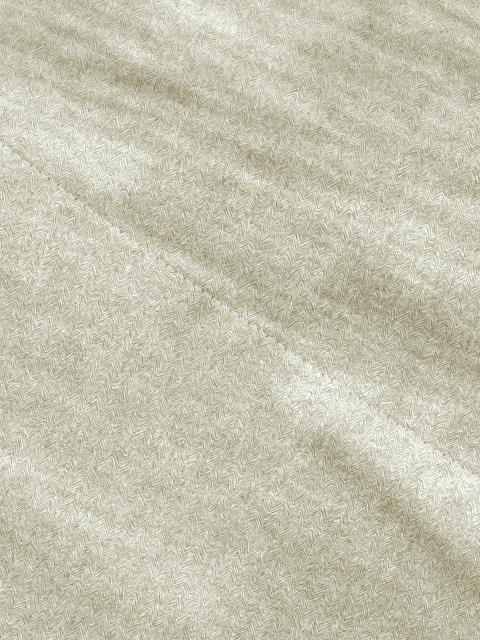
Give the GLSL for this texture, as a WebGL 2 fragment shader.

```glsl
#version 300 es
precision highp float;

uniform vec2 u_resolution;
out vec4 outColor;

const vec3 SHADE_COLOR = vec3(0.60, 0.575, 0.455);
const vec3 LIGHT_COLOR = vec3(0.92, 0.925, 0.885);
const float BASE_TONE = 0.55;
const float GRAIN_ANGLE = -0.42;      // direction of the cloth, radians
const float CHEVRON_WIDTH = 0.030;
const float THREAD_PITCH = 0.0056;
const float WEAVE_CONTRAST = 0.19;
const float SLUB_CONTRAST = 0.62;
const float FOLD_CONTRAST = 1.3;
const float WRINKLE_CONTRAST = 0.30;
const float NAP_CONTRAST = 0.20;
const float STITCH_PITCH = 0.0175;
const float STITCH_RADIUS = 0.0019;

vec2 hashGradient(vec2 cell) {
  vec2 h = vec2(dot(cell, vec2(127.1, 311.7)), dot(cell, vec2(269.5, 183.3)));
  return fract(sin(h) * 43758.5) * 2.0 - 1.0;
}

float gradientNoise(vec2 p) {
  vec2 i = floor(p), f = p - i;
  vec2 w = f * f * f * (f * (f * 6.0 - 15.0) + 10.0);
  vec2 e = vec2(0.0, 1.0);
  float low = mix(dot(hashGradient(i), f), dot(hashGradient(i + e.yx), f - e.yx), w.x);
  float high = mix(dot(hashGradient(i + e.xy), f - e.xy), dot(hashGradient(i + 1.0), f - 1.0), w.x);
  return mix(low, high, w.y);
}

float segmentDistance(vec2 p, vec2 a, vec2 b) {
  vec2 ab = b - a;
  return length(p - a - ab * clamp(dot(p - a, ab) / dot(ab, ab), 0.0, 1.0));
}

// Soft ridge or hollow, strongest along the segment ab
float fold(vec2 p, vec2 a, vec2 b, float width) {
  float d = segmentDistance(p, a, b) / width;
  return exp(-d * d);
}

float seamHeight(float x) {
  return 0.776 - 0.70 * x - 0.010 * sin(4.19 * x);
}

float foldTone(vec2 p) {
  float t = 0.0;
  // Upper cloth
  t += 0.20 * fold(p, vec2(0.00, 0.84), vec2(0.20, 0.74), 0.045);
  t -= 0.13 * fold(p, vec2(0.00, 0.945), vec2(0.28, 0.85), 0.020);
  t -= 0.08 * fold(p, vec2(0.00, 0.895), vec2(0.25, 0.81), 0.010);
  t -= 0.12 * fold(p, vec2(0.28, 0.85), vec2(0.60, 0.68), 0.024);
  t += 0.13 * fold(p, vec2(0.28, 1.00), vec2(0.42, 0.93), 0.060);
  t -= 0.15 * fold(p, vec2(0.57, 0.96), vec2(0.78, 0.87), 0.022);
  t += 0.13 * fold(p, vec2(0.50, 0.70), vec2(0.78, 0.57), 0.042);
  t -= 0.22 * fold(p, vec2(0.54, 0.55), vec2(0.78, 0.43), 0.045);
  t -= 0.12 * fold(p, vec2(0.20, 0.69), vec2(0.55, 0.46), 0.026);
  t += 0.09 * fold(p, vec2(0.53, 0.62), vec2(0.48, 0.55), 0.007);
  // Lower cloth
  t += 0.10 * fold(p, vec2(0.03, 0.68), vec2(0.20, 0.55), 0.080);
  t -= 0.10 * fold(p, vec2(0.27, 0.49), vec2(0.32, 0.53), 0.024);
  t += 0.26 * fold(p, vec2(0.48, 0.40), vec2(0.78, 0.19), 0.045);
  t -= 0.22 * fold(p, vec2(0.50, 0.31), vec2(0.77, 0.06), 0.026);
  t += 0.13 * fold(p, vec2(0.00, 0.28), vec2(0.33, 0.07), 0.042);
  t -= 0.08 * fold(p, vec2(0.00, 0.16), vec2(0.15, 0.04), 0.050);
  t -= 0.12 * fold(p, vec2(0.48, 0.08), vec2(0.72, 0.00), 0.100);
  return t;
}

// Herringbone rows broken into short irregular dashes
float weaveTone(vec2 q) {
  q += 0.008 * vec2(gradientNoise(q * 14.0), gradientNoise(q * 14.0 + 31.0));
  q += 0.003 * vec2(gradientNoise(q * 60.0 + 7.0), gradientNoise(q * 60.0 + 53.0));
  float zigzag = abs(fract(q.x / CHEVRON_WIDTH) - 0.5) * CHEVRON_WIDTH;
  float thread = (q.y + zigzag * 1.2) / THREAD_PITCH;
  float strength = 0.8 + 1.3 * gradientNoise(q * vec2(120.0, 90.0));
  float slub = gradientNoise(vec2(q.x * 135.0, thread * 1.5));
  slub += 0.75 * gradientNoise(q * vec2(240.0, 270.0) + 17.0);
  return WEAVE_CONTRAST * strength * sin(6.2832 * thread) + SLUB_CONTRAST * slub;
}

void main() {
  vec2 p = gl_FragCoord.xy / u_resolution.y;
  float pixel = 1.0 / u_resolution.y;
  float c = cos(GRAIN_ANGLE), s = sin(GRAIN_ANGLE);
  vec2 q = vec2(c * p.x + s * p.y, c * p.y - s * p.x);

  // Seam frame: x along the seam, y across it
  vec2 along = normalize(vec2(1.0, -0.70));
  vec2 seam = vec2(dot(p, along), (p.y - seamHeight(p.x)) * along.x);
  float above = smoothstep(-0.01, 0.02, seam.y);

  // Large folds, long wrinkles and mottled nap
  float tone = BASE_TONE + FOLD_CONTRAST * foldTone(p);
  float wrinkle = gradientNoise(q * vec2(4.0, 36.0)) + 0.7 * gradientNoise(q * vec2(9.0, 80.0) + 9.0);
  tone += WRINKLE_CONTRAST * wrinkle * mix(0.35, 1.0, above);
  tone += NAP_CONTRAST * gradientNoise(q * vec2(18.0, 30.0) + 5.0);
  tone += NAP_CONTRAST * gradientNoise(q * vec2(48.0, 75.0) + 23.0);

  // Weave, softer toward the far edge
  tone += weaveTone(q) * mix(1.0, 0.75, smoothstep(0.65, 1.0, p.y));

  // Pressed seam edge and puckers beside it
  tone -= 0.13 * exp(-pow((seam.y - 0.006) / 0.004, 2.0));
  tone += 0.08 * exp(-pow((seam.y + 0.007) / 0.006, 2.0));
  tone += 0.24 * gradientNoise(vec2(seam.x * 38.0, seam.y * 12.0)) * exp(-abs(seam.y) / 0.035);

  // Slanted stitches and the needle holes between them
  vec2 stitch = vec2((fract(seam.x / STITCH_PITCH) - 0.5) * STITCH_PITCH, seam.y);
  float yarn = segmentDistance(stitch, vec2(-0.0052, 0.0008), vec2(0.0052, -0.0008)) - STITCH_RADIUS;
  float hole = length(vec2(STITCH_PITCH * 0.5 - abs(stitch.x), stitch.y - 0.001)) - 0.0019;
  tone = mix(tone, tone - 0.42, smoothstep(pixel, -pixel, hole));
  tone = mix(tone, 0.86 + 0.5 * (tone - BASE_TONE), 0.75 * smoothstep(pixel, -pixel, yarn));

  outColor = vec4(mix(SHADE_COLOR, LIGHT_COLOR, clamp(tone, -0.15, 1.15)), 1.0);
}
```
